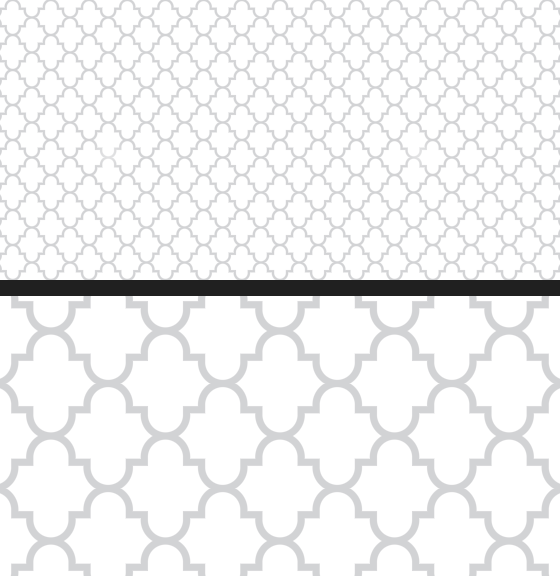
Top: the whole. Bottom: its middle third, enlarged.
Give the GLSL for this pattern, as a WebGL 2 fragment shader.

```glsl
#version 300 es
precision highp float;
// Grey arabesque trellis on white: arched, stepped cells on a half-drop lattice.
// Mirrors and a half turn fold the plane onto one half edge, drawn as an arch
// with a straight side plus a flat ledge. Two soft patches pale the line.

uniform vec2 u_resolution;
out vec4 outColor;

// Lengths are fractions of the canvas height
const float ASPECT = 2.0;
const vec2 REPEATS = vec2(14.667, 8.0);     // across, down
const float ARCH_RADIUS = 0.0252;
const float HALF_LINE = 0.0043;
const vec3 GROUND = vec3(1.0);
const vec3 LINE = vec3(0.825, 0.827, 0.835);

// Faded patches
const vec2 FADE_START = vec2(-0.61, -0.05);
const float FADE_SPACING = 1.107;
const float FADE_RADIUS = 0.045;
const float FADE_AMOUNT = 0.35;

float boxDistance(vec2 p, vec2 halfSize) {
    vec2 d = abs(p) - halfSize;
    return length(max(d, 0.0)) + min(max(d.x, d.y), 0.0);
}

// Signed distance to the trellis line; a lattice node lies at the origin
float trellisDistance(vec2 p) {
    vec2 span = 0.5 * vec2(ASPECT, 1.0) / REPEATS;
    vec2 q = abs(mod(p + span, 2.0 * span) - span);
    if (q.y > 0.5 * span.y) q = span - q;   // half turn about the edge centre

    // Round arch continued by a straight vertical side
    vec2 fromArch = vec2(q.x, min(q.y - ARCH_RADIUS, 0.0));
    float arch = abs(length(fromArch) - ARCH_RADIUS) - HALF_LINE;

    // Ledge joining two arches, with square corners
    float ledgeHalf = 0.5 * span.x - ARCH_RADIUS + HALF_LINE;
    float ledge = boxDistance(q - 0.5 * span, vec2(ledgeHalf, HALF_LINE));
    return min(arch, ledge);
}

float fade(vec2 p) {
    float amount = 0.0;
    for (int i = 0; i < 2; i++) {
        vec2 d = p - FADE_START - vec2(float(i) * FADE_SPACING, 0.0);
        amount += exp(-dot(d, d) / (FADE_RADIUS * FADE_RADIUS));
    }
    return FADE_AMOUNT * amount;
}

void main() {
    vec2 p = (gl_FragCoord.xy / u_resolution - 0.5) * vec2(ASPECT, 1.0);
    float edge = 0.75 * max(ASPECT / u_resolution.x, 1.0 / u_resolution.y);
    float ink = 1.0 - smoothstep(-edge, edge, trellisDistance(p));
    outColor = vec4(mix(GROUND, LINE, ink * (1.0 - fade(p))), 1.0);
}
```
